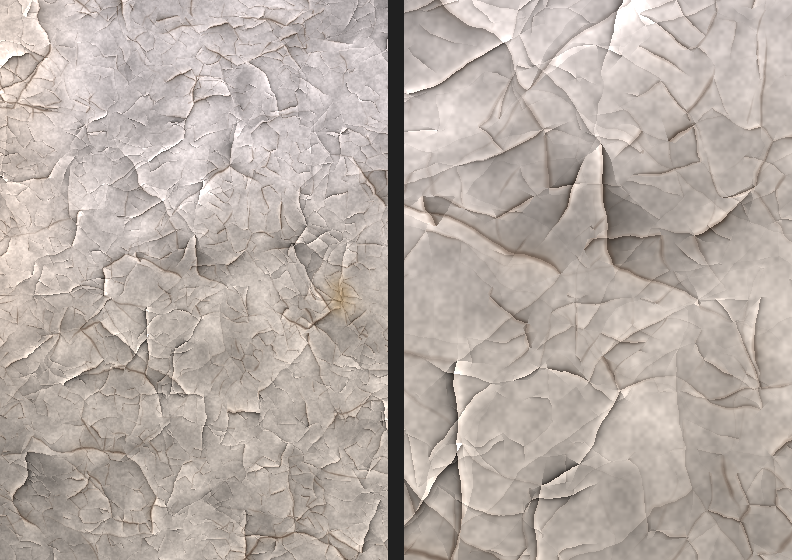
Left, the full canvas; right, a detail of the centre.
Give the GLSL for this texture, as a WebGL 1 fragment shader.

```glsl
precision highp float;
// Crumpled, aged paper: tilted facets, lit folds, brown cracks and faint stains.
uniform vec2 u_resolution;

const vec3 COOL_PAPER = vec3(0.825, 0.790, 0.790);
const vec3 GREY_PAPER = vec3(0.735, 0.695, 0.660);
const vec3 WARM_PAPER = vec3(0.835, 0.770, 0.720);
const vec3 CRACK_BROWN = vec3(0.32, 0.24, 0.19);
const vec3 STAIN_TAN = vec3(0.66, 0.55, 0.44);
const vec3 SPOT_OCHRE = vec3(0.62, 0.49, 0.30);
const vec2 LIGHT = vec2(0.88, 0.47);

vec2 hash2(vec2 cell) {
  vec3 q = fract(cell.xyx * vec3(0.1031, 0.1030, 0.0973));
  q += dot(q, q.yzx + 33.33);
  return fract((q.xx + q.yz) * q.zy);
}

float valueNoise(vec2 p) {
  vec2 c = floor(p), f = fract(p);
  f = f * f * (3.0 - 2.0 * f);
  vec2 e = vec2(0.0, 1.0);
  return mix(mix(hash2(c).x, hash2(c + e.yx).x, f.x),
             mix(hash2(c + e).x, hash2(c + e.yy).x, f.x), f.y);
}

float layeredNoise(vec2 p) {
  float sum = 0.0, weight = 0.5;
  for (int i = 0; i < 4; i++) {
    sum += weight * valueNoise(p);
    p = mat2(1.6, 1.2, -1.2, 1.6) * p + 7.3;
    weight *= 0.5;
  }
  return sum / 0.9375;
}

// Bends straight cell borders into irregular folds.
vec2 warp(vec2 p, float frequency, float amount) {
  vec2 q = p * frequency;
  return p + amount * (vec2(layeredNoise(q + 11.0), layeredNoise(q + 47.0)) - 0.5);
}

// One size of folds: x = light change, y = crack, z = stain around the crack.
vec3 crumple(vec2 p, float scale, float seed, float crackWidth) {
  vec2 q = p * scale + seed;
  vec2 cell = floor(q);
  vec2 near = vec2(9.0), next = vec2(9.0), nearId = cell, nextId = cell;
  for (int j = -1; j <= 1; j++) {
    for (int i = -1; i <= 1; i++) {
      vec2 id = cell + vec2(float(i), float(j));
      vec2 r = id + hash2(id) - q;
      if (dot(r, r) < dot(near, near)) {
        next = near; nextId = nearId;
        near = r; nearId = id;
      } else if (dot(r, r) < dot(next, next)) {
        next = r; nextId = id;
      }
    }
  }
  vec2 across = normalize(next - near);
  float d = max(dot(0.5 * (near + next), across), 0.0);

  // Each border has its own strength and fades along its length.
  vec2 edge = hash2(nearId + nextId + 5.0);
  float fade = smoothstep(0.32, 0.68, layeredNoise(p * scale * 1.1 + seed * 3.0));
  float strength = smoothstep(0.1, 0.9, edge.x) * fade;

  vec2 tilt = hash2(nearId + 17.0) - 0.5;
  float facet = 1.3 * dot(tilt, near) + 0.25 * tilt.x;
  facet *= mix(smoothstep(0.0, 0.3, d), 1.0, strength);
  float side = edge.y < 0.3 ? -1.0 : 1.0;
  float slope = side * dot(across, LIGHT) * strength;
  float bend = slope * (0.9 * exp(-d / 0.09) + 1.5 * exp(-d / 0.035));

  float width = crackWidth * scale * (0.5 + 0.8 * strength);
  float crack = (1.0 - smoothstep(0.1 * width, width, d)) * strength;
  float stain = exp(-d / (2.5 * width)) * strength;
  return vec3(facet + bend, crack, stain);
}

// Uneven paper colour: cool above, grey below, warm at the left.
vec3 paperTone(vec2 p, float aspect) {
  float cloud = layeredNoise(p * 3.5 + 2.0);
  vec3 tone = mix(GREY_PAPER, COOL_PAPER, smoothstep(0.35, 0.85, p.y + 0.35 * (cloud - 0.5)));
  float leftEdge = 1.0 - smoothstep(0.0, 0.20, p.x);
  tone = mix(tone, WARM_PAPER, 0.75 * leftEdge * smoothstep(0.2, 0.5, p.y));
  float lowerLeft = exp(-5.0 * length(p * vec2(1.3, 1.0)));
  float topRight = exp(-9.0 * length(p - vec2(aspect, 1.0)));
  return tone * (1.0 - 0.27 * lowerLeft - 0.25 * topRight + 0.18 * (cloud - 0.5));
}

void main() {
  vec2 p = gl_FragCoord.xy / u_resolution.y;
  float pixel = 1.0 / u_resolution.y;
  vec2 bent = warp(warp(p, 5.0, 0.08), 28.0, 0.014);

  // Five sizes of folds, from long creases to fine wrinkles.
  float light = 0.0, crack = 0.0, stain = 0.0;
  float scale = 5.5, weight = 0.22;
  for (int i = 0; i < 5; i++) {
    float seed = 13.7 * float(i + 1);
    vec3 fold = crumple(bent, scale, seed, max(0.0024 - 0.0002 * float(i), pixel));
    light += weight * fold.x;
    crack = max(crack, fold.y * (1.0 - 0.12 * float(i)));
    stain = max(stain, fold.z * (1.0 - 0.18 * float(i)));
    bent = mat2(0.8, 0.6, -0.6, 0.8) * bent;
    scale *= 1.65;
    weight *= i < 2 ? 1.1 : 0.8;
  }

  vec3 color = paperTone(p, u_resolution.x / u_resolution.y);
  color *= 1.0 + 1.05 * light;

  // Age gathers in patches along the folds.
  float age = smoothstep(0.35, 0.68, layeredNoise(p * 12.0 + 31.0));
  color = mix(color, STAIN_TAN, 0.40 * stain * age);
  color = mix(color, CRACK_BROWN, crack * (0.20 + 0.50 * age));
  vec2 spot = warp(p, 14.0, 0.07) - vec2(0.61, 0.466);
  color = mix(color, SPOT_OCHRE, 0.5 * exp(-dot(spot, spot) * 1100.0));

  // Fine paper fibre.
  float fibre = valueNoise(p * 400.0) + valueNoise(p * vec2(190.0, 230.0)) - 1.0;
  color *= 1.0 + 0.10 * fibre;
  gl_FragColor = vec4(clamp(color, 0.0, 1.0), 1.0);
}
```
